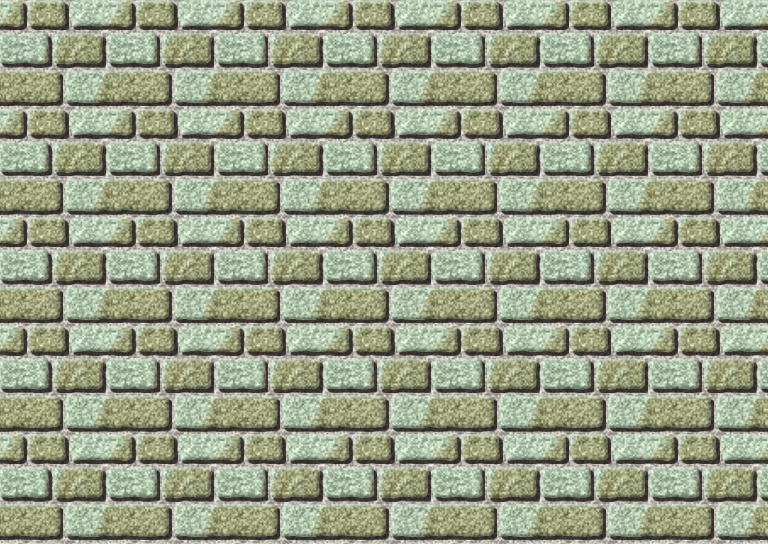
Give the GLSL for this texture, as a WebGL 1 fragment shader.

```glsl
precision highp float;
uniform vec2 u_resolution;

const float TILES_ACROSS = 7.08;
const float TOP_OFFSET = 0.02;
const float CORNER = 0.045;
const float WOBBLE = 0.016;
const vec2 SHADOW_SHIFT = vec2(0.031, 0.033);
const vec2 BEVEL_SHIFT = vec2(0.012);
const vec2 ROW_BREAKS = vec2(0.30, 0.645);

// Per row: left edge, split between bricks, moss start in each brick
const vec4 SMALL_ROW = vec4(0.250, 0.387, 0.05, 0.72);
const vec4 ROUND_ROW = vec4(0.475, 0.500, 0.12, 0.95);
const vec4 LONG_ROW = vec4(0.585, 1.000, 0.36, 0.36);

const vec3 STONE = vec3(0.69, 0.77, 0.67);
const vec3 MOSS = vec3(0.61, 0.62, 0.46);
const vec3 HIGHLIGHT = vec3(0.82, 0.89, 0.81);
const vec3 MORTAR = vec3(0.71, 0.69, 0.66);
const vec3 SHADOW = vec3(0.19, 0.17, 0.16);

float hash(vec2 p) {
  vec3 q = fract(vec3(p.xyx) * 0.1031);
  q += dot(q, q.yzx + 33.33);
  return fract((q.x + q.y) * q.z);
}

// Value noise that wraps with the tile
float tileNoise(vec2 uv, vec2 cells) {
  vec2 p = uv * cells;
  vec2 i = floor(p);
  vec2 f = fract(p);
  f = f * f * (3.0 - 2.0 * f);
  vec2 a = mod(i, cells);
  vec2 b = mod(i + 1.0, cells);
  return mix(mix(hash(a), hash(vec2(b.x, a.y)), f.x),
             mix(hash(vec2(a.x, b.y)), hash(b), f.x), f.y);
}

float roundedBox(vec2 p, vec2 halfSize, float radius) {
  vec2 q = abs(p) - halfSize + radius;
  return length(max(q, 0.0)) + min(max(q.x, q.y), 0.0) - radius;
}

void main() {
  // Tile coordinates, running right and down from the top left
  float pixel = TILES_ACROSS / u_resolution.x;
  vec2 uv = vec2(gl_FragCoord.x, u_resolution.y - gl_FragCoord.y) * pixel;
  uv = fract(uv + vec2(0.0, TOP_OFFSET));

  // Row and its vertical span
  vec4 row = SMALL_ROW;
  vec2 span = vec2(0.0, ROW_BREAKS.x);
  if (uv.y > ROW_BREAKS.y) {
    row = LONG_ROW;
    span = vec2(ROW_BREAKS.y, 1.0);
  } else if (uv.y > ROW_BREAKS.x) {
    row = ROUND_ROW;
    span = ROW_BREAKS;
  }

  // Brick slot inside the row
  float along = fract(uv.x - row.x);
  float second = step(row.y, along);
  vec2 slotSize = vec2(mix(row.y, 1.0 - row.y, second), span.y - span.x);
  vec2 local = vec2(along - second * row.y, uv.y - span.x);

  // Worn outline, dropped shadow and bevel
  vec2 wobble = vec2(tileNoise(uv, vec2(13.0)), tileNoise(uv + 0.37, vec2(15.0))) - 0.5;
  vec2 nearCorner = vec2(0.012, 0.025);
  vec2 farCorner = slotSize - vec2(0.030, 0.038);
  vec2 halfSize = 0.5 * (farCorner - nearCorner);
  vec2 p = local - 0.5 * (nearCorner + farCorner) + WOBBLE * wobble;
  float brick = roundedBox(p, halfSize, CORNER);
  float shadowBox = roundedBox(p - SHADOW_SHIFT, halfSize, CORNER);
  float bevel = roundedBox(p + BEVEL_SHIFT, halfSize, CORNER)
              - roundedBox(p - BEVEL_SHIFT, halfSize, CORNER);
  bevel *= -smoothstep(-0.045, -0.005, brick) / 0.024;

  // Surface grain, lit from the top left
  float grain = tileNoise(uv, vec2(64.0)) - 0.5;
  float bumps = tileNoise(uv + 0.009, vec2(36.0)) - tileNoise(uv - 0.009, vec2(36.0));
  float streaks = tileNoise(uv, vec2(40.0, 12.0)) - 0.5;
  float patches = tileNoise(uv, vec2(8.0)) - 0.5;

  // Moss begins at a slanted edge across each brick
  float mossStart = mix(row.z, row.w, second);
  float slant = (local.y - 0.5 * slotSize.y) * 0.5;
  float mossPos = (local.x + slant) / slotSize.x - mossStart;
  float moss = smoothstep(-0.04, 0.05, mossPos + 0.12 * patches);
  moss *= 0.86 + 0.5 * patches;

  // Stone face
  vec3 face = mix(STONE, MOSS, moss);
  face += 0.34 * grain + 0.16 * bumps + 0.14 * streaks * moss + 0.10 * patches;
  face = mix(face, HIGHLIGHT + 0.15 * grain, 0.62 * clamp(bevel, 0.0, 1.0));
  face *= 1.0 - 0.36 * clamp(-bevel, 0.0, 1.0);

  // Mortar under the shadow, then the brick on top
  vec3 colour = MORTAR + 0.38 * grain + 0.12 * bumps;
  float shade = 1.0 - smoothstep(-0.006, 0.006 + pixel, shadowBox);
  colour = mix(colour, SHADOW + 0.10 * grain, 0.95 * shade);
  float cover = 1.0 - smoothstep(-0.5 * pixel, 0.5 * pixel, brick);
  colour = mix(colour, face, cover);

  gl_FragColor = vec4(clamp(colour, 0.0, 1.0), 1.0);
}
```
